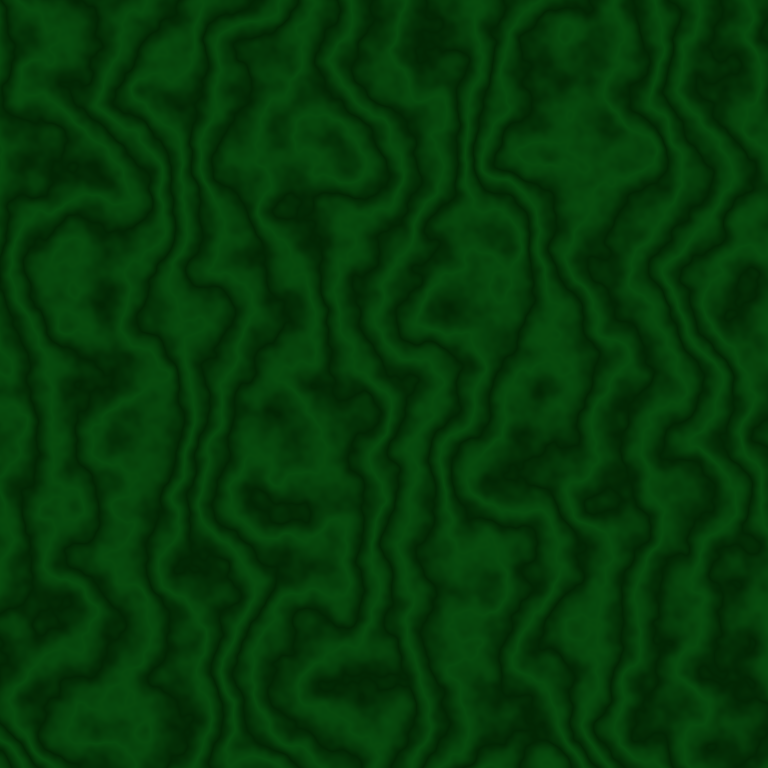
Write a WebGL 1 fragment shader that draws this texture.

```glsl
precision highp float;

uniform vec2 u_resolution;

const float TAU = 6.2831853;

// Layered sines: golden-angle directions, geometric frequencies.
float layeredSines(vec2 p) {
  float sum = 0.0;
  for (int i = 0; i < 48; i++) {
    float n = float(i);
    float angle = n * 2.39996 + 0.7;
    float octave = n / 9.6;
    float phase = fract(sin(n * 12.99 + 4.1) * 437.58);
    float cycles = 3.1 * exp2(octave);
    float along = dot(p, vec2(cos(angle), sin(angle)));
    sum += exp2(-1.2 * octave) * sin(TAU * (along * cycles + phase));
  }
  return sum;
}

// Triangle wave with slightly rounded creases, 0 in the veins and 1 between.
float veinProfile(float t) {
  float triangle = abs(fract(t) - 0.5) * 2.0;
  float rounded = mix(triangle, smoothstep(0.0, 1.0, triangle), 0.3);
  return pow(rounded, 0.85);
}

void main() {
  vec2 uv = gl_FragCoord.xy / u_resolution;

  // Upright veins, bent sideways by the noise.
  float bend = 0.019 * layeredSines(uv);
  float light = veinProfile(13.0 * (uv.x + bend));

  vec3 veinGreen = vec3(0.008, 0.148, 0.012);
  vec3 ridgeGreen = vec3(0.026, 0.286, 0.048);
  gl_FragColor = vec4(mix(veinGreen, ridgeGreen, light), 1.0);
}
```
